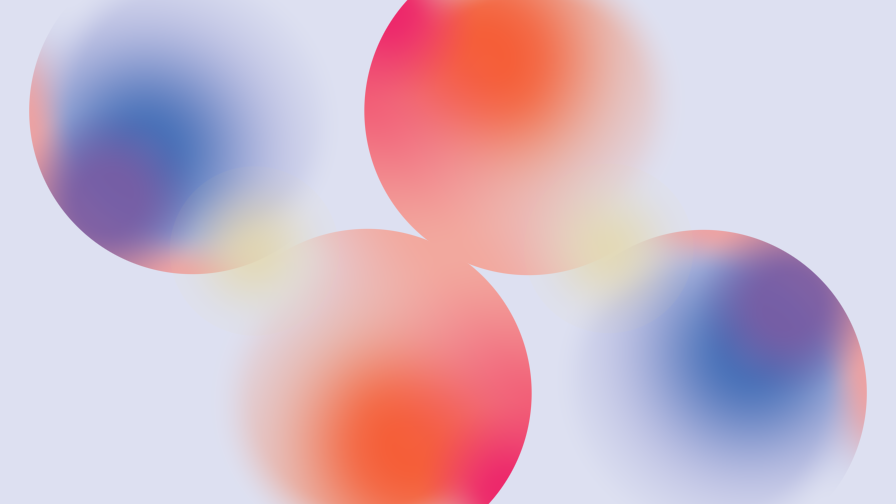
Give the GLSL for this background, as a Shadertoy shader.

```glsl
// Four soft gradient spheres, blue and orange, on a pale lavender field.
// The layout has half-turn symmetry, so each sphere is drawn at p and -p;
// colours come from radial fades, then two yellow glows are laid on top.

const vec3 BACKGROUND = vec3(0.868, 0.880, 0.945);

float fadeOut(float a, float b, float x) { return 1.0 - smoothstep(a, b, x); }

// Coverage of a unit disc: crisp where crisp = 1, dissolving where crisp = 0
float discMask(float d, float crisp, float softStart, float pixel) {
    float body = fadeOut(1.0 - pixel, 1.0 + pixel, d);
    return body * mix(fadeOut(softStart, 1.0, d), 1.0, crisp);
}

vec3 blueSphere(vec3 under, vec2 p, float pixel) {
    const float radius = 0.324;
    vec2 l = (p - vec2(-0.507, 0.280)) / radius;
    float d = length(l);
    float lit = dot(l, vec2(-0.707));

    // Blue core thinning through violet into the field
    float t = distance(l, vec2(-0.29, -0.25));
    vec3 blue = mix(vec3(0.28, 0.44, 0.72), vec3(0.58, 0.60, 0.82), smoothstep(0.1, 0.95, t));
    vec3 col = mix(BACKGROUND, blue, fadeOut(0.1, 1.35, t));

    // Rosy rim, then the purple pool over its middle
    float rim = smoothstep(0.72, 1.0, d) * smoothstep(0.2, 0.75, lit);
    col = mix(col, vec3(0.96, 0.62, 0.60), 0.85 * rim);
    float pool = fadeOut(0.15, 0.62, distance(l, vec2(-0.53, -0.56)));
    col = mix(col, vec3(0.47, 0.36, 0.64), 0.92 * pool);

    float crisp = smoothstep(0.0, 0.6, lit);
    return mix(under, col, discMask(d, crisp, 0.72, pixel / radius));
}

vec3 orangeSphere(vec3 under, vec2 p, float pixel) {
    const float radius = 0.326;
    vec2 l = (p - vec2(0.160, 0.280)) / radius;
    float d = length(l);

    // Orange core fading to salmon and then to the field
    float t = distance(l, vec2(-0.27, 0.32));
    vec3 warm = mix(vec3(0.96, 0.37, 0.22), vec3(0.93, 0.62, 0.53), smoothstep(0.1, 0.9, t));
    vec3 col = mix(BACKGROUND, warm, fadeOut(0.3, 1.45, t));

    // Pink flank, strongest near the magenta corner
    float m = distance(l, vec2(-0.85, 0.60));
    vec3 pink = mix(vec3(0.95, 0.32, 0.44), vec3(0.95, 0.66, 0.62), smoothstep(0.3, 1.5, m));
    col = mix(col, pink, smoothstep(-0.1, 0.85, dot(l, vec2(-0.8, -0.6))));
    col = mix(col, vec3(0.93, 0.16, 0.42), fadeOut(0.05, 0.58, m));

    float crisp = smoothstep(-0.2, 0.3, dot(l, vec2(-0.85, -0.5)));
    return mix(under, col, discMask(d, crisp, 0.68, pixel / radius));
}

vec3 yellowGlow(vec3 under, vec2 p, vec2 center, float pixel) {
    const float radius = 0.168;
    float d = distance(p, center) / radius;
    float faintDisc = 0.06 * fadeOut(1.0 - pixel / radius, 1.0 + pixel / radius, d);
    return mix(under, vec3(0.90, 0.84, 0.62), faintDisc + 0.62 * fadeOut(0.0, 1.0, d));
}

void mainImage(out vec4 fragColor, in vec2 fragCoord) {
    vec2 p = (fragCoord - 0.5 * iResolution.xy) / iResolution.y;
    float pixel = 0.75 / iResolution.y;
    vec3 col = BACKGROUND;

    // Each sphere and its half-turn twin
    for (float turn = -1.0; turn < 2.0; turn += 2.0) {
        col = blueSphere(col, p * turn, pixel);
        col = orangeSphere(col, p * turn, pixel);
    }

    // Glows where blue and orange meet
    col = yellowGlow(col, p, vec2(-0.384, 0.002), pixel);
    col = yellowGlow(col, p, vec2(0.319, 0.007), pixel);

    fragColor = vec4(col, 1.0);
}
```
